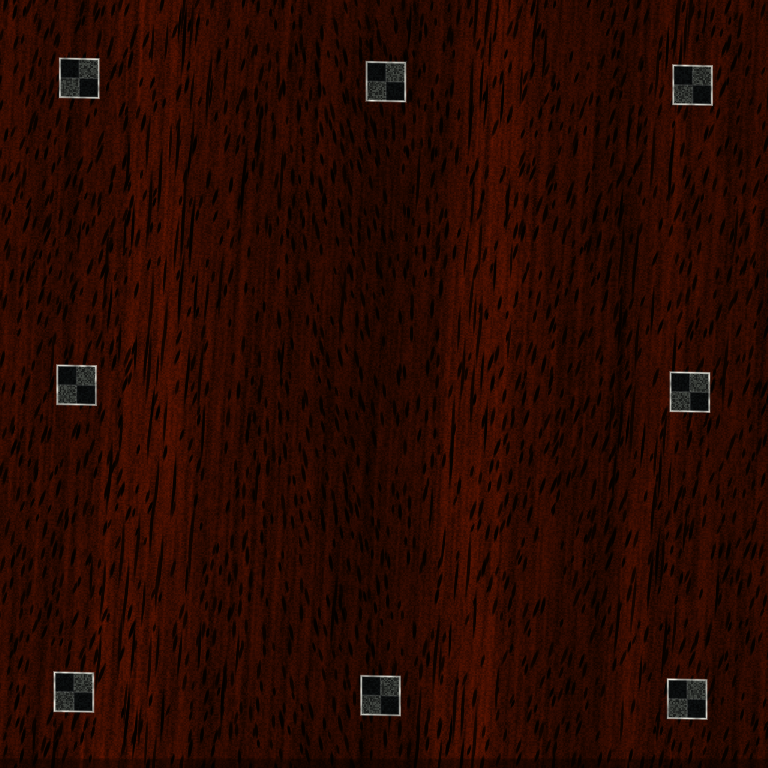
Give the GLSL for this texture, as a WebGL 2 fragment shader.

```glsl
#version 300 es
precision highp float;
// Dark red polished wood with pore flecks, inlaid with a ring of eight small checkered squares.

uniform vec2 u_resolution;
out vec4 fragColor;

// Wood
const vec3 DARK_WOOD = vec3(0.052, 0.010, 0.0);
const vec3 RED_WOOD = vec3(0.34, 0.074, 0.006);
const vec3 PORE = vec3(0.010, 0.004, 0.001);
const float GRAIN_SLOPE = 0.055;
const float STREAK_STRENGTH = 0.05;
const float FIBRE_STRENGTH = 0.46;
const float SPECKLE_STRENGTH = 0.30;
const vec2 FLECK_CELL = vec2(0.0128, 0.0265);
const vec2 FLECK_SIZE = vec2(0.0033, 0.0155);
const vec2 VEIN_CELL = vec2(0.0105, 0.105);
const vec2 VEIN_SIZE = vec2(0.0029, 0.060);
const float BOTTOM_EDGE = 0.012;
// Brightness across the board, evenly spaced from left to right
const float BANDS[21] = float[21](
  0.46, 0.44, 0.39, 0.60, 0.66, 0.52, 0.39, 0.41, 0.36, 0.29, 0.26,
  0.34, 0.62, 0.64, 0.42, 0.36, 0.31, 0.48, 0.44, 0.37, 0.38);

// Inlays
const vec2 INLAY_CENTER = vec2(0.499, 0.494);
const vec2 INLAY_ACROSS = vec2(0.3993, -0.0045);
const vec2 INLAY_UP = vec2(0.0035, 0.3997);
const float INLAY_HALF = 0.0262;
const float RIM_WIDTH = 0.0021;
const vec3 RIM = vec3(0.92, 0.92, 0.88);
const vec3 TILE_DARK = vec3(0.035, 0.042, 0.043);
const vec3 TILE_GREY = vec3(0.18, 0.19, 0.175);

float hash(vec2 p) {
  vec3 q = fract(vec3(p.xyx) * vec3(0.1031, 0.103, 0.0973));
  q += dot(q, q.yzx + 33.33);
  return fract((q.x + q.y) * q.z);
}

float valueNoise(vec2 p) {
  vec2 i = floor(p), f = fract(p);
  f *= f * (3.0 - 2.0 * f);
  return mix(mix(hash(i), hash(i + vec2(1, 0)), f.x),
             mix(hash(i + vec2(0, 1)), hash(i + vec2(1, 1)), f.x), f.y);
}

float bandTone(float x) {
  float s = clamp(x, 0.0, 0.9999) * 20.0;
  int i = int(s);
  return mix(BANDS[i], BANDS[i + 1], smoothstep(0.0, 1.0, fract(s)));
}

// Broad vertical streaks from layered, slowly wandering sines
float streaks(float x, float y) {
  float sum = 0.0, freq = 61.0;
  for (int i = 0; i < 5; i++) {
    float k = float(i);
    sum += sin(freq * x + 1.4 * sin(y * (2.3 + k) + k * 2.1) + k * 4.7)
         * (0.6 + 0.4 * sin(y * (5.0 + k) + x * 23.0 + k));
    freq *= 1.67;
  }
  return sum / 2.0;
}

// Fine long fibres, centered on zero
float fibres(vec2 p) {
  return 0.5 * valueNoise(vec2(p.x * 120.0, p.y * 3.5))
       + 0.7 * valueNoise(vec2(p.x * 300.0, p.y * 11.0 + 40.0))
       + 0.4 * valueNoise(vec2(p.x * 330.0, p.y * 90.0 + 70.0)) - 0.8;
}

float bump(float x, float center, float width) {
  float d = (x - center) / width;
  return exp(-d * d);
}

// Straight-grained zones, where the pores run long
float straightZone(float x) {
  return clamp(bump(x, 0.21, 0.06) + bump(x, 0.61, 0.045) + 0.8 * bump(x, 0.845, 0.035), 0.0, 1.0);
}

// Pores tilt right at the sides and left in the middle
float poreLean(float x) {
  return 0.2 - 0.42 * bump(x, 0.44, 0.12);
}

// Scattered tapered pores, one candidate per jittered cell
float pores(vec2 p, vec2 cell, vec2 size, bool isLong) {
  float cover = 0.0;
  float column = floor(p.x / cell.x);
  for (int i = -1; i <= 1; i++) {
    float cx = column + float(i);
    float shift = hash(vec2(cx, 7.0));
    float row = floor(p.y / cell.y - shift);
    for (int j = -1; j <= 1; j++) {
      vec2 id = vec2(cx, row + float(j)) + (isLong ? 211.0 : 31.0);
      vec2 jitter = vec2(hash(id), hash(id + 57.3));
      vec2 center = (vec2(cx, row + float(j) + shift) + jitter) * cell;
      float zone = straightZone(center.x);
      float cluster = valueNoise(center * vec2(24.0, 15.0));
      float chance = isLong ? 0.03 + 0.66 * zone : (0.38 + 0.8 * cluster) * (1.0 - 0.65 * zone);
      float lean = isLong ? 0.025 : poreLean(center.x) + 0.2 * (jitter.x - 0.5);
      vec2 d = p - center;
      d.x -= lean * d.y + 0.0006 * sin(d.y * 60.0 + jitter.x * 6.0);
      float scale = 0.45 + 0.65 * hash(id + 13.7);
      float r = length(d / (size * vec2(0.5 + 0.5 * scale, scale)));
      float ink = (1.0 - smoothstep(0.45, 1.0, r)) * (0.75 + 0.25 * jitter.y);
      cover = max(cover, ink * step(hash(id + 91.1), chance));
    }
  }
  return cover;
}

void main() {
  vec2 uv = gl_FragCoord.xy / u_resolution;
  float px = 1.0 / min(u_resolution.x, u_resolution.y);
  vec2 grain = vec2(uv.x - GRAIN_SLOPE * (uv.y - 0.5), uv.y);
  float speckle = hash(floor(uv * 512.0));

  // Wood body
  float tone = bandTone(grain.x + 0.006 * sin(uv.y * 7.0 + uv.x * 9.0));
  float detail = STREAK_STRENGTH * streaks(grain.x, uv.y) + FIBRE_STRENGTH * fibres(grain)
               + SPECKLE_STRENGTH * (speckle - 0.5);
  tone += detail * (0.55 + 0.9 * tone);
  vec3 color = mix(DARK_WOOD, RED_WOOD, clamp(tone, 0.0, 1.1));

  // Pores and the shaded lower edge
  float pore = max(pores(grain, FLECK_CELL, FLECK_SIZE, false), pores(grain, VEIN_CELL, VEIN_SIZE, true));
  color = mix(color, PORE, pore);
  color *= mix(0.6, 1.0, smoothstep(BOTTOM_EDGE - 0.002, BOTTOM_EDGE + 0.002, uv.y));

  // Checkered inlays around an empty middle
  for (int k = 0; k < 9; k++) {
    if (k == 4) continue;
    vec2 slot = vec2(k % 3, k / 3) - 1.0;
    vec2 q = uv - INLAY_CENTER - slot.x * INLAY_ACROSS - slot.y * INLAY_UP;
    q.y += 0.02 * q.x;
    float d = max(abs(q.x), abs(q.y)) - INLAY_HALF;
    float inside = 1.0 - smoothstep(-px, px, d);
    float grey = smoothstep(-px, px, min(abs(q.x), abs(q.y)) * sign(q.x * q.y));
    vec3 tile = mix(TILE_DARK, TILE_GREY, grey) * (0.5 + speckle);
    tile += 0.09 * (1.0 - smoothstep(0.0004, 0.0004 + px, min(abs(q.x), abs(q.y))));
    float wear = 0.5 + 0.6 * valueNoise(uv * 130.0);
    float rim = smoothstep(-RIM_WIDTH - px, -RIM_WIDTH + px, d) * wear;
    color = mix(color, mix(tile, RIM, rim), inside);
  }
  fragColor = vec4(color, 1.0);
}
```
